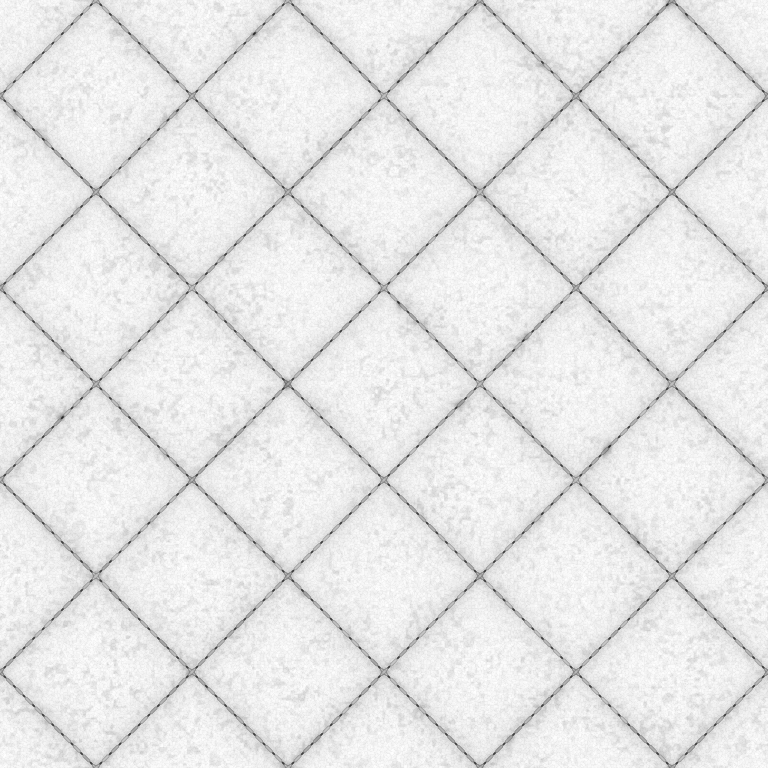
A three.js fragment shader for this texture:

```glsl
// Pale quilted hide: a 4 x 4 diagonal lattice of stitched seams over padded diamonds.
// Rotated coordinates give the distance to both seam families; capsules form the
// stitches, and wrapping value and cell noise add grain, crackle and speckles.
varying vec2 vUv;

const float EDGE = 0.1767767; // side of one diamond, in canvas widths

float hash(vec2 p) {
  vec3 q = fract(p.xyx * 0.1031);
  q += dot(q, q.yzx + 33.33);
  return fract((q.x + q.y) * q.z);
}

// Value noise with n cells across the canvas, wrapping at its edges
float noise(vec2 uv, float n) {
  vec2 p = uv * n, i = floor(p), f = fract(p);
  f = f * f * (3.0 - 2.0 * f);
  vec2 lo = mod(i, n), hi = mod(i + 1.0, n);
  return mix(mix(hash(lo), hash(vec2(hi.x, lo.y)), f.x),
             mix(hash(vec2(lo.x, hi.y)), hash(hi), f.x), f.y);
}

// Wrapping cells: x is the gap to the next cell (zero on cracks), y a value per cell
vec2 cells(vec2 uv, float n) {
  vec2 p = uv * n, i = floor(p), f = fract(p);
  float near = 4.0, next = 4.0, value = 0.0;
  for (int y = -1; y <= 1; y++) {
    for (int x = -1; x <= 1; x++) {
      vec2 o = vec2(float(x), float(y));
      vec2 id = mod(i + o, n);
      float d = length(o + vec2(hash(id), hash(id + 417.0)) - f);
      next = min(next, max(near, d));
      if (d < near) {
        near = d;
        value = hash(id + 91.0);
      }
    }
  }
  return vec2(next - near, value);
}

// Distance to a capsule lying along x
float capsule(vec2 p, float halfLength, float radius) {
  return length(vec2(max(abs(p.x) - halfLength, 0.0), p.y)) - radius;
}

// Lays one seam over the hide: groove, threads, then needle holes
float stitchSeam(float grey, float along, float across, float wear, float px) {
  float y = across * EDGE;
  float pitch = EDGE / 10.0;
  float thread = (fract(along * 10.0 + 0.5) - 0.5) * pitch;
  float hole = (fract(along * 10.0) - 0.5) * pitch;

  float groove = smoothstep(px, -px, abs(y) - 0.0010);
  grey = mix(grey, 0.54, groove * 0.8);

  float body = capsule(vec2(thread, y), 0.0042, 0.0020);
  float tone = 0.50 + 0.24 * smoothstep(0.0, -0.0017, body) + 0.16 * (wear - 0.5);
  grey = mix(grey, tone, smoothstep(px, -px, body) * 0.9);

  float pit = capsule(vec2(hole, y), 0.0010, 0.0011);
  return mix(grey, 0.20, 0.9 * smoothstep(px, -px, pit));
}

void main() {
  float px = 0.6 * fwidth(vUv.x);

  // Seams run where either diagonal coordinate is a whole number and a half
  vec2 diag = 4.0 * vec2(vUv.x + vUv.y, vUv.x - vUv.y);
  vec2 offset = fract(diag) - 0.5;
  float d = min(abs(offset.x), abs(offset.y)) * EDGE;
  float knot = length(offset) * EDGE;

  // Padding: each diamond darkens softly towards its seams
  float cloud = noise(vUv, 32.0);
  float medium = noise(vUv, 80.0);
  float grey = 0.975;
  grey -= (0.065 + 0.035 * cloud) * exp(-d / 0.017);
  grey -= 0.07 * exp(-d / 0.0035);

  // Hide: fine grain, crackle, and small speckles gathered loosely in patches
  float grain = 0.5 * (noise(vUv, 512.0) + noise(vUv + 0.37, 320.0));
  float speckle = 0.55 * noise(vUv, 200.0) + 0.25 * noise(vUv + 0.61, 120.0) + 0.2 * medium;
  float patches = smoothstep(0.2, 0.8, 0.6 * cloud + 0.4 * noise(vUv, 14.0));
  vec2 cell = cells(vUv, 230.0);
  grey += 0.07 * (grain - 0.5);
  grey -= 0.035 * (1.0 - smoothstep(0.0, 0.3, cell.x));
  grey -= 0.085 * smoothstep(0.48, 0.78, speckle) * (0.35 + 0.65 * patches);
  grey -= 0.035 * smoothstep(0.7, 1.0, cell.y) * (0.4 + 0.6 * patches);

  // Rare smudges on the seams and a faint shadow under each crossing
  float smudge = smoothstep(0.84, 0.97, noise(vUv + 0.19, 48.0));
  grey -= 0.22 * smudge * exp(-d / 0.004);
  grey -= 0.12 * exp(-knot * knot / 0.00004);

  // Both thread families, crossing at the corners
  grey = stitchSeam(grey, diag.y - 0.5, offset.x, medium, px);
  grey = stitchSeam(grey, diag.x - 0.5, offset.y, medium, px);

  // Crossing: darker where threads part, with a light centre
  float ring = abs(knot - 0.0034) - 0.0005;
  grey = mix(grey, 0.45, 0.5 * smoothstep(px, -px, ring));
  grey = mix(grey, 0.74, 0.7 * smoothstep(px, -px, knot - 0.0014));
  grey -= 0.08 * smudge * exp(-d / 0.003);

  gl_FragColor = vec4(vec3(clamp(grey, 0.0, 1.0)), 1.0);
}
```
